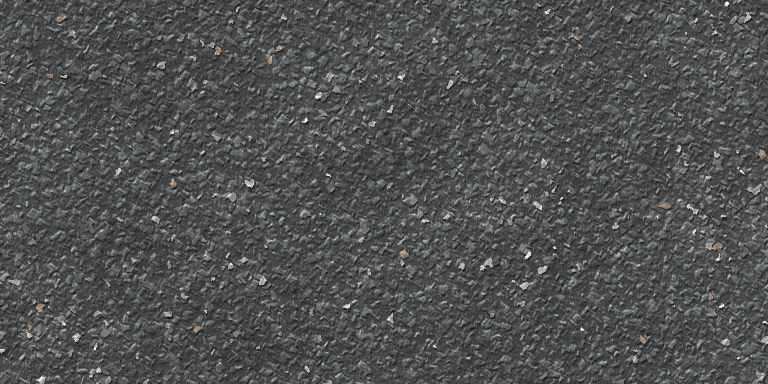
This texture is drawn by a Shadertoy shader. Its source:

```glsl
// Weathered asphalt: crowded dark bitumen-coated stones with scattered pale chips.

vec3 hash3(vec2 p) {
    vec3 q = fract(p.xyx * vec3(0.1031, 0.1030, 0.0973));
    q += dot(q, q.yxz + 33.33);
    return fract((q.xxy + q.yzz) * q.zyx);
}

// Slow warped sines, about -1 to 1, for wear and mottling
float wear(vec2 p) {
    float broad = sin(p.x * 5.3 + 1.7 * sin(p.y * 4.1 + 0.6)) * sin(p.y * 6.7 + 2.0 * sin(p.x * 3.9));
    float small = sin(p.x * 19.0 + 2.3 * sin(p.y * 13.0)) * sin(p.y * 23.0 + 2.1 * sin(p.x * 17.0));
    return 0.5 * broad + 0.5 * small;
}

// Share of cells holding a pale chip; the top is less worn
float chipShare(vec2 p) {
    return (0.03 + 0.2 * smoothstep(-0.1, 0.8, wear(p))) * mix(1.15, 0.5, smoothstep(0.5, 0.9, p.y));
}

// Bends outlines so that the stones look broken
vec2 roughen(vec2 p) {
    p += 0.0030 * sin(p.yx * vec2(163.0, 187.0) + 2.0 * sin(p * 71.0));
    return p + 0.0013 * sin(p.yx * vec2(437.0, 391.0) + 2.5 * sin(p * 149.0));
}

// Angular cellular stones: x = dome height, yz = random values of the stone
vec3 stones(vec2 p, float scale, float rarity) {
    vec2 home = floor(p * scale);
    vec3 best = vec3(0.0);
    for (int j = -1; j <= 1; j++)
    for (int i = -1; i <= 1; i++) {
        vec2 cell = home + vec2(i, j);
        vec3 place = hash3(cell + scale * 3.7);
        vec3 kind = hash3(cell + scale * 5.3 + 71.0);
        if (kind.x > mix(1.0, chipShare(cell / scale), rarity)) continue;
        float turn = 6.2832 * place.z;
        vec2 q = p * scale - cell - place.xy;
        q = mat2(cos(turn), sin(turn), -sin(turn), cos(turn)) * q;
        q.y *= 1.0 + 0.8 * kind.y;
        vec2 a = abs(q);
        float facets = max(a.x * 0.87 + a.y * 0.5, a.y + 0.25 * q.x);
        float radius = mix(0.26, 0.72, kind.z * mix(1.0, kind.z, rarity));
        float dome = 1.0 - mix(length(q), facets, 0.75) / radius;
        if (dome > best.x) best = vec3(dome, fract(kind.yz * 7.31 + place.xy));
    }
    return best;
}

float surfaceHeight(vec2 p) {
    return smoothstep(0.0, 0.6, stones(p, 44.0, 0.0).x)
         + 0.65 * smoothstep(0.0, 0.7, stones(p, 76.0, 0.0).x)
         + 0.4 * stones(p, 140.0, 0.0).x;
}

void mainImage(out vec4 fragColor, in vec2 fragCoord) {
    vec2 p = fragCoord / iResolution.y;
    vec2 toLight = vec2(-0.42, 0.91) * 0.0058;
    vec2 q = roughen(p);
    vec2 lit = roughen(p + toLight);

    // Relief lit from the upper left
    float height = surfaceHeight(q);
    float slope = height - surfaceHeight(lit);
    float light = 1.0 + 0.31 * slope + 0.13 * max(slope, 0.0) * max(slope, 0.0);
    light *= mix(0.88, 1.06, smoothstep(0.0, 1.1, height));

    // Bitumen, with its own grey on each stone and grain
    vec3 stone = stones(q, 44.0, 0.0);
    vec3 grain = stones(q, 76.0, 0.0);
    float blotch = sin(p.x * 37.0 + 2.5 * sin(p.y * 29.0)) * sin(p.y * 43.0 + 2.5 * sin(p.x * 31.0));
    float tone = 0.312 + 0.03 * wear(p * 0.8 + 3.1) + 0.018 * blotch;
    tone += (stone.y - 0.45) * 0.13 * smoothstep(0.0, 0.25, stone.x);
    tone += (grain.y - 0.5) * 0.07 * smoothstep(0.0, 0.25, grain.x);
    vec3 color = tone * light * vec3(0.975, 1.0, 1.01);

    // Brownish dust where the surface is worn
    float dust = smoothstep(0.1, 0.8, wear(p)) * smoothstep(1.0, 0.4, p.y);
    color += dust * (0.5 + grain.z) * vec3(0.05, 0.044, 0.035);

    // Pale chips with a short shadow beneath
    vec3 chip = stones(q, 54.0, 1.0);
    float cover = smoothstep(0.0, 0.1 + 30.0 / iResolution.y, chip.x);
    float shadow = smoothstep(0.0, 0.3, stones(lit, 54.0, 1.0).x) * (1.0 - cover);
    color *= 1.0 - 0.4 * shadow;
    vec3 chipColor = mix(vec3(0.41, 0.41, 0.40), vec3(0.82, 0.80, 0.76), chip.y);
    chipColor = mix(chipColor, vec3(0.66, 0.53, 0.44), 0.75 * step(0.91, chip.z));
    color = mix(color, chipColor * mix(1.0, light, 0.55), cover * 0.93);

    fragColor = vec4(clamp(color, 0.0, 1.0), 1.0);
}
```
